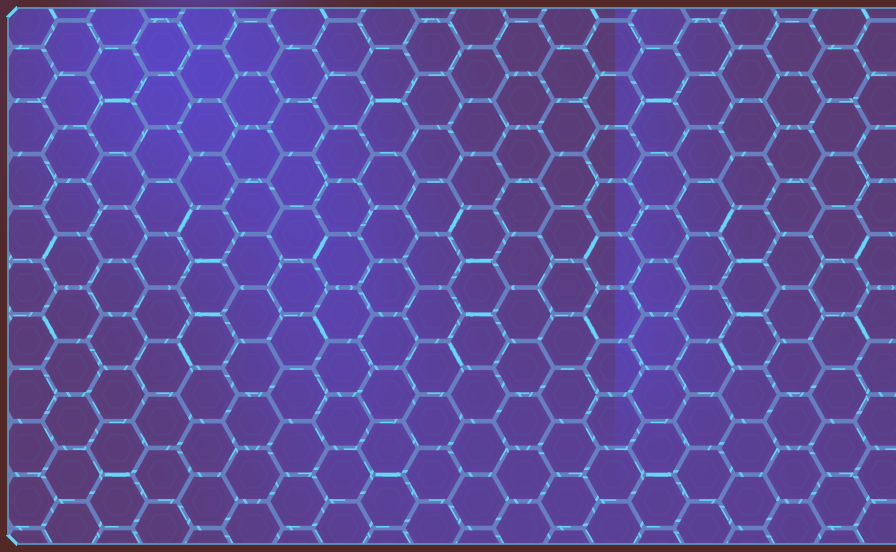
A WebGL 2 fragment shader for this pattern:

```glsl
#version 300 es
precision highp float;
// Glowing honeycomb panel: lilac hexagon grid with cyan glints, in a dark brown frame.
uniform vec2 u_resolution;
out vec4 outColor;

const vec3 FRAME = vec3(0.32, 0.16, 0.15);
const vec3 PLUM = vec3(0.36, 0.238, 0.465);
const vec3 VIOLET = vec3(0.36, 0.285, 0.82);
const vec3 LINE = vec3(0.40, 0.52, 0.77);
const vec3 CYAN = vec3(0.39, 0.85, 0.96);

// Lengths are fractions of the canvas height.
const vec2 CELL = vec2(0.1635, 0.0968);
const vec2 GRID_ORIGIN = vec2(0.1308, 0.479);
const float MARGIN = 0.0145;
const float SEAM_X = 1.114;
const float ROOT3 = 1.7320508;
const float TILE_COLUMNS = 3.0;

vec3 hash3(vec2 p) {
  vec3 q = fract(p.xyx * vec3(0.1031, 0.1030, 0.0973));
  q += dot(q, q.yxz + 33.33);
  return fract((q.xxy + q.yzz) * q.zyx);
}

float stroke(float d, float halfWidth, float aa) {
  return smoothstep(halfWidth + aa, halfWidth - aa, abs(d));
}

float blob(vec2 p, vec2 center, vec2 radius) {
  vec2 q = (p - center) / radius;
  return exp(-dot(q, q));
}

// Center of the nearest hexagon; g counts columns and rows.
vec2 hexCenter(vec2 g) {
  vec2 a = vec2(floor(g.x + 0.5), floor(g.y) + 0.5);
  vec2 b = vec2(floor(g.x) + 0.5, floor(g.y + 0.5));
  vec2 scale = vec2(ROOT3, 1.0);
  return length((g - a) * scale) < length((g - b) * scale) ? a : b;
}

// Violet light over the panel, with a hard vertical seam.
vec3 backdrop(vec2 p, float aa) {
  float light = 0.85 * blob(p, vec2(0.30, 0.90), vec2(0.34, 0.36));
  light += 0.48 * blob(p, vec2(0.60, 0.50), vec2(0.24, 0.36));
  light += 0.32 * blob(p, vec2(0.85, 0.05), vec2(0.45, 0.42));
  light += 0.28 * blob(p, vec2(1.45, 0.10), vec2(0.45, 0.45));
  float seam = smoothstep(SEAM_X - aa, SEAM_X + aa, p.x);
  float fall = exp(-pow(max(p.x - SEAM_X, 0.0) / 0.19, 2.0));
  light += 0.50 * seam * fall * smoothstep(0.08, 0.45, p.y);
  return mix(PLUM, VIOLET, clamp(light, 0.0, 1.0));
}

// Cyan marks on one edge: t runs along it, s across it.
float glints(float t, float s, vec2 id, float aa) {
  vec3 r = hash3(id + 7.0);
  vec3 k = hash3(id + 71.0);
  float slitA = stroke(t - s * 0.6 - mix(-0.25, -0.06, r.x), 0.028, aa);
  float slitB = stroke(t + s * 0.6 - mix(0.06, 0.25, r.y), 0.022, aa);
  float marks = max(slitA * step(0.25, r.z), slitB * step(0.45, k.x));
  float side = k.y < 0.5 ? -0.024 : 0.024;
  float streak = stroke(s - side, 0.014, aa) * stroke(t - mix(-0.15, 0.15, r.y), 0.13, aa);
  marks = max(marks * 0.9, streak * step(0.62, k.z));
  float bright = stroke(s, 0.030, aa) * stroke(t, 0.24, aa) * step(0.93, k.z);
  return max(marks, bright);
}

vec3 honeycomb(vec3 color, vec2 p) {
  float aa = 0.7 / (u_resolution.y * CELL.y);
  vec2 g = (p - GRID_ORIGIN) / CELL;
  g.y = abs(g.y);
  vec2 center = hexCenter(g);
  vec2 local = (g - center) * vec2(ROOT3, 1.0);

  // Find the closest of the three edge directions.
  vec2 normal = vec2(0.0, 1.0);
  float along = local.y;
  for (int i = 0; i < 2; i++) {
    vec2 n = vec2(ROOT3 * 0.5, 0.5 - float(i));
    float d = dot(local, n);
    if (abs(d) > abs(along)) { along = d; normal = n; }
  }
  float side = along < 0.0 ? -1.0 : 1.0;
  float s = along - side * 0.5;
  float t = dot(local, vec2(normal.y, -normal.x));
  vec2 middle = center + normal * vec2(1.0 / ROOT3, 1.0) * 0.5 * side;
  vec2 id = floor(middle * 4.0 + 0.5);
  id.x = mod(id.x, TILE_COLUMNS * 4.0);

  // Faint inner hexagons, then the grid and its glints.
  float inner = stroke(abs(along) - 0.25, 0.018, aa);
  color = mix(color, LINE, 0.07 * inner);
  color *= 1.0 - 0.025 * smoothstep(0.37 + aa, 0.37 - aa, abs(along));
  float edge = stroke(s, 0.043, aa);
  color = mix(color, LINE, 0.92 * edge);
  return mix(color, CYAN, edge * glints(t, s, id, aa));
}

void main() {
  vec2 p = gl_FragCoord.xy / u_resolution.y;
  float aa = 0.7 / u_resolution.y;

  // Panel open to the right, with cut corners.
  float toTopOrBottom = min(p.y, 1.0 - p.y) - MARGIN;
  float toLeft = p.x - MARGIN;
  float cut = (toLeft + toTopOrBottom - 0.016) * 0.7071;
  float inside = min(min(toLeft, toTopOrBottom), cut);

  float spill = blob(p, vec2(0.36, 1.0), vec2(0.20, 0.03));
  spill += 0.25 * blob(p, vec2(0.0, 0.85), vec2(0.03, 0.25));
  vec3 color = mix(FRAME, VIOLET, 0.6 * min(spill, 1.0));
  vec3 panel = honeycomb(backdrop(p, aa), p);
  color = mix(color, panel, smoothstep(-aa, aa, inside));

  // Thin rim, brighter at the corners.
  color = mix(color, vec3(0.37, 0.58, 0.76), stroke(inside, 0.0016, aa));
  float corner = stroke(cut, 0.003, aa) * step(cut, inside + 0.0005);
  color = mix(color, CYAN, corner);
  outColor = vec4(color, 1.0);
}
```
